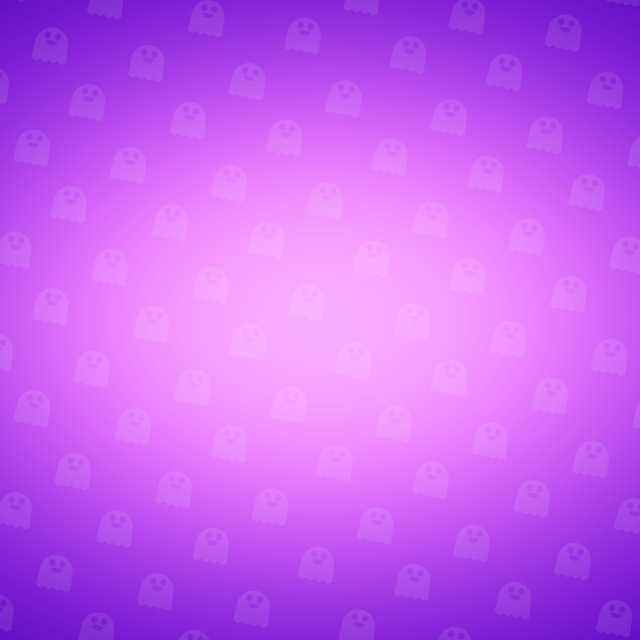
A Shadertoy shader for this pattern:

```glsl
const float TILT = 0.178;
const float GHOST_SIZE = 0.0270;  // half width of one ghost
const float ROW_PITCH = 0.1620;
const float COLUMN_PITCH = 0.0790;

mat2 rotation(float angle) {
    float c = cos(angle), s = sin(angle);
    return mat2(c, -s, s, c);
}

float ellipse(vec2 p, vec2 radii) {
    return (length(p / radii) - 1.0) * min(radii.x, radii.y);
}

float coverage(float dist, float pixel) {
    return smoothstep(pixel, -pixel, dist);
}

// Dome with a slight flare and a hem of four scallops
float ghostBody(vec2 p) {
    float flare = 0.96 - 0.06 * min(p.y, 0.0);
    float dome = length(vec2(p.x, max(p.y - 0.06, 0.0))) - flare;
    float hem = -(p.y + 0.86 + 0.14 * abs(sin(6.2832 * p.x)));
    return max(dome, hem * 0.8);
}

// Two round eyes above a wide, flat-topped mouth
float ghostFeatures(vec2 p) {
    float eyes = ellipse(vec2(abs(p.x) - 0.30, p.y - 0.55), vec2(0.18, 0.20));
    float mouth = ellipse(p - vec2(0.0, 0.17), vec2(0.30, 0.18));
    return min(eyes, max(mouth, p.y - 0.27));
}

// Slightly uneven spacing: every fourth gap is narrow, one is wide
float columnCenter(float column) {
    float narrowGaps = floor((min(column, 12.0) + 3.0) / 4.0);
    float wideGap = step(6.5, column);
    return 0.0915 + 0.0801 * column - 0.0074 * narrowGaps + 0.0069 * wideGap;
}

// Position inside the nearest ghost, in half widths, with y up
vec2 ghostCell(vec2 p) {
    float column = floor((p.x - 0.0875) / COLUMN_PITCH + 0.5);
    float stagger = 0.0766 * mod(column, 2.0);
    float y = p.y - 0.0553 - stagger;
    y -= ROW_PITCH * floor(y / ROW_PITCH + 0.5);
    return vec2(p.x - columnCenter(column), -y) / GHOST_SIZE;
}

// Wide elliptical glow from pale pink to deep violet
vec3 glow(vec2 p) {
    vec2 offset = (p - vec2(0.505, 0.5)) / vec2(1.45, 1.0);
    float h = 1.0 - exp(-dot(offset, offset) / 0.16);
    return vec3(0.97 - 0.71 * h * h,
                0.68 - 0.57 * h - 0.13 * h * h,
                1.0 - 0.31 * h * h * h);
}

void mainImage(out vec4 fragColor, in vec2 fragCoord) {
    vec2 p = fragCoord / iResolution.xy;
    float pixel = 0.75 / (iResolution.y * GHOST_SIZE);

    // Tilted grid measured from the upper left corner
    vec2 cell = ghostCell(rotation(TILT) * vec2(p.x, 1.0 - p.y));

    // Faint white ghosts with cut-out features
    float body = coverage(ghostBody(cell), pixel);
    float features = coverage(ghostFeatures(cell), pixel);
    float veil = 0.09 * body * (1.0 - 0.9 * features);

    fragColor = vec4(mix(glow(p), vec3(1.0), veil), 1.0);
}
```
